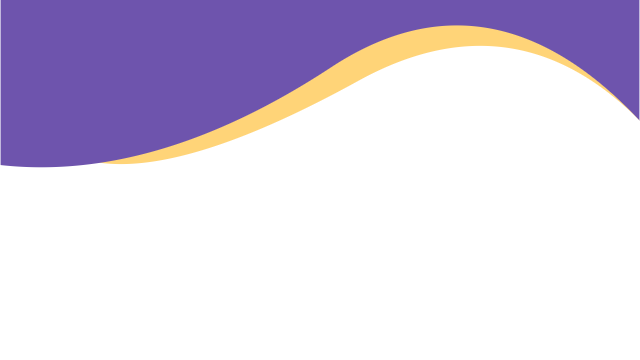
Give the GLSL for this background, as a Shadertoy shader.

```glsl
// A violet header with a wavy lower edge, trimmed by a golden ribbon, on white.
// Each edge is two quadratic Bezier arcs joined at a knot; an arc is solved for
// its parameter at a given x, and the signed distance to it is smoothed.

#define PAPER  vec3(1.0, 1.0, 1.0)
#define VIOLET vec3(0.43, 0.33, 0.68)
#define GOLD   vec3(1.0, 0.83, 0.47)
#define GRID   vec2(768.0, 432.0)   // design units across the canvas, y down
#define TIP    vec2(767.0, 144.0)   // where both edges meet on the right
#define VIOLET_KNOT vec2(400.0, 79.0)
#define GOLD_KNOT   vec2(430.0, 97.0)
#define SIDE_MARGIN 0.7

// Approximate signed distance from p to the arc a-b-c, positive above it.
float arcDistance(vec2 p, vec2 a, vec2 b, vec2 c) {
    vec2 start = b - a;
    vec2 bend = a - 2.0 * b + c;
    float dx = p.x - a.x;
    float root = sqrt(max(start.x * start.x + bend.x * dx, 1.0));
    float t = dx / (start.x + root);
    float height = a.y + t * (2.0 * start.y + t * bend.y);
    float slope = (start.y + t * bend.y) / root;
    return (height - p.y) / sqrt(1.0 + slope * slope);
}

// Two arcs: a valley from start to knot, then a crest from knot to the tip.
float waveDistance(vec2 p, vec2 start, vec2 valley, vec2 knot, vec2 crest) {
    return p.x < knot.x ? arcDistance(p, start, valley, knot)
                        : arcDistance(p, knot, crest, TIP);
}

// Coverage of a shape over one screen pixel.
float coverage(float dist, float pixel) {
    return clamp(dist / pixel + 0.5, 0.0, 1.0);
}

void mainImage(out vec4 fragColor, in vec2 fragCoord) {
    vec2 p = fragCoord / iResolution.xy;
    p = vec2(p.x, 1.0 - p.y) * GRID;
    float pixel = GRID.y / iResolution.y;

    float goldEdge = waveDistance(p, vec2(118.0, 195.0), vec2(223.6, 210.7),
                                  GOLD_KNOT, vec2(617.0, -6.1));
    float violetEdge = waveDistance(p, vec2(0.0, 198.0), vec2(188.0, 219.0),
                                    VIOLET_KNOT, vec2(590.0, -43.7));

    // Ribbon first, header over it
    vec3 color = mix(PAPER, GOLD, coverage(goldEdge, pixel));
    color = mix(color, VIOLET, coverage(violetEdge, pixel));

    // Thin paper margin at both sides
    float inside = min(p.x, GRID.x - p.x) - SIDE_MARGIN;
    color = mix(PAPER, color, coverage(inside, pixel));

    fragColor = vec4(color, 1.0);
}
```
